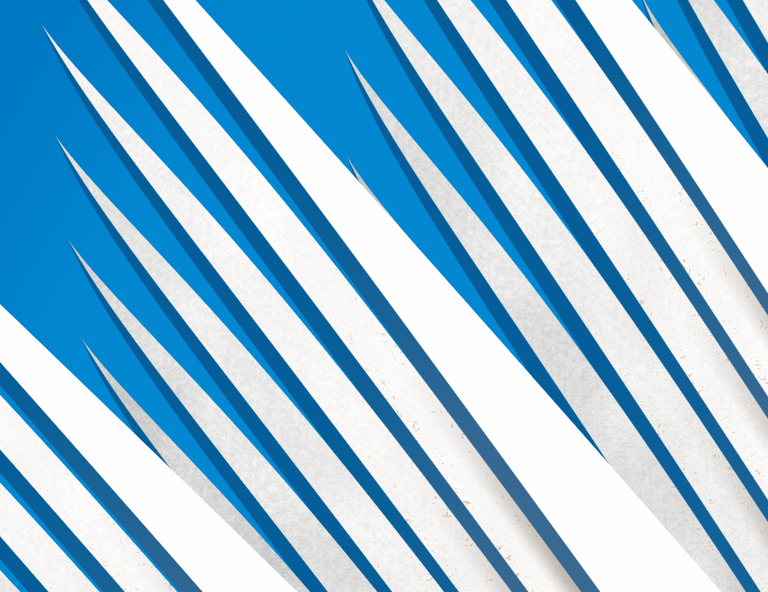
Give the GLSL for this pattern, as a Shadertoy shader.

```glsl
#define HEIGHT 590.0      // design units from bottom to top
#define FRONT 5           // index of the widest blade in each fan
#define BLADE_WIDTH 53.0
#define SIDE_WIDTH 23.0
#define FRONT_SPREAD 0.15
#define GRAIN 0.10
#define SKY vec3(0.01, 0.53, 0.82)
#define SKY_DEEP vec3(0.0, 0.47, 0.76)
#define SIDE vec3(0.02, 0.37, 0.60)
#define SIDE_HAZE vec3(0.22, 0.41, 0.57)
#define PAINT vec3(0.99, 0.985, 0.98)
#define WORN vec3(0.71, 0.72, 0.72)

float hash(vec2 p) {
    return fract(sin(dot(p, vec2(127.1, 311.7))) * 43758.5453);
}

float noise(vec2 p) {
    vec2 i = floor(p), f = fract(p);
    f = f * f * (3.0 - 2.0 * f);
    return mix(mix(hash(i), hash(i + vec2(1, 0)), f.x),
               mix(hash(i + vec2(0, 1)), hash(i + vec2(1, 1)), f.x), f.y);
}

// Antialiased coverage of the interval from a to b
float span(float x, float a, float b, float soft) {
    return clamp((x - a) / soft + 0.5, 0.0, 1.0)
         - clamp((x - b) / soft + 0.5, 0.0, 1.0);
}

// Sunlit paint: u runs across the blade, d down from its tip
vec3 bladeColor(vec2 p, float u, float d, int index) {
    if (index == FRONT) return vec3(0.998);
    float age = 1.0 - float(index) / float(FRONT);
    float grain = noise(p * 0.55) * 0.6 + noise(p * 0.22) * 0.4;
    float blotch = noise(p * vec2(0.022, 0.014) + float(index) * 7.3);
    float wear = age * age * 0.45 + age * 0.35 * (blotch - 0.3);
    wear += 0.25 * age * (1.0 - smoothstep(0.0, 200.0, d));
    vec3 color = mix(PAINT, WORN, clamp(wear, 0.0, 0.8));
    color += (grain - 0.5) * GRAIN * (0.3 + age);

    // Soft shadow and rust specks toward the lower end
    float shadow = smoothstep(430.0, 720.0, d) * smoothstep(0.45, 1.0, u);
    color = mix(color, vec3(0.58, 0.54, 0.50), shadow * 0.65);
    float rust = smoothstep(0.66, 0.85, grain) * smoothstep(250.0, 550.0, d);
    rust *= smoothstep(0.55, 0.0, min(u, 1.0 - u));
    return mix(color, vec3(0.66, 0.54, 0.40), rust * 0.45);
}

// A fan of blades; lean holds slope, slope change and spacing growth
void drawFan(inout vec3 color, vec2 p, vec2 firstTip, vec2 stride, vec3 lean, float soft) {
    for (int index = FRONT; index >= 0; index--) {
        float n = float(index);
        vec2 q = p - firstTip - stride * n + vec2(0.0, lean.z * n * n);
        float d = max(q.y, 0.0);
        float x = q.x - (lean.x + lean.y * n) * d + 0.2 * d * exp(-d / 130.0);
        float width = index == FRONT ? FRONT_SPREAD * d
                    : BLADE_WIDTH * (1.0 - exp(-pow(d / 165.0, 1.3)));
        float depth = SIDE_WIDTH * (1.0 - exp(-d / 190.0));

        // Shaded side face, hazier toward the lower end
        float haze = smoothstep(380.0, 720.0, d) * (index >= FRONT - 1 ? 1.0 : 0.4);
        color = mix(color, mix(SIDE, SIDE_HAZE, haze), span(x, -depth, width * 0.5, soft));

        // Lit face
        float u = clamp(x / max(width, 0.01), 0.0, 1.0);
        color = mix(color, bladeColor(p, u, d, index), span(x, 0.0, width, soft));
    }
}

void mainImage(out vec4 fragColor, in vec2 fragCoord) {
    float unit = HEIGHT / iResolution.y;
    vec2 p = vec2(fragCoord.x, iResolution.y - fragCoord.y) * unit;
    float soft = 1.4 * unit;

    // Sky
    vec3 color = mix(SKY_DEEP, SKY, smoothstep(0.0, 330.0, p.x + 0.6 * p.y));

    // Fans from back to front
    drawFan(color, p, vec2(638, -8), vec2(-10, -112), vec3(0.56, 0.0, 0.0), soft);
    drawFan(color, p, vec2(345, 154), vec2(-2, -106), vec3(0.645, 0.0, 0.0), soft);
    drawFan(color, p, vec2(80, 335), vec2(-13, -95), vec3(0.755, -0.006, 3.0), soft);
    drawFan(color, p, vec2(-216, 519), vec2(-26, -112), vec3(0.82, 0.01, 0.0), soft);

    fragColor = vec4(clamp(color, 0.0, 1.0), 1.0);
}
```
